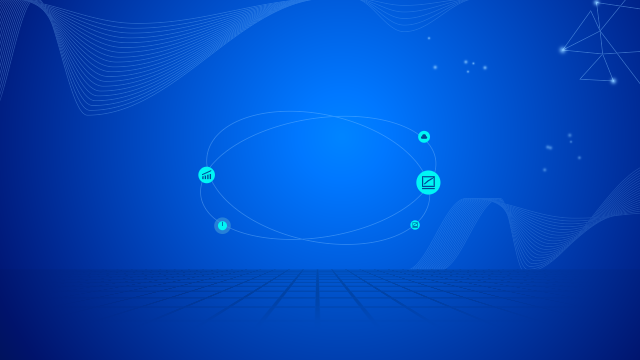
This background is drawn by a WebGL 1 fragment shader. Its source:

```glsl
precision highp float;
uniform vec2 u_resolution;

const float PI = 3.14159265;
const vec3 CYAN = vec3(0.0, 0.96, 0.96);
const vec3 NAVY = vec3(0.0, 0.16, 0.52);
const vec3 PALE = vec3(0.5, 0.76, 1.0);

float hash(float n) { return fract(sin(n * 127.1) * 43758.5453); }

// Antialiased coverage from a signed distance
float fill(float d, float px) { return clamp(0.5 - d / px, 0.0, 1.0); }

float line(vec2 p, vec2 a, vec2 b) {
  vec2 ab = b - a;
  return length(p - a - ab * clamp(dot(p - a, ab) / dot(ab, ab), 0.0, 1.0));
}

float path(vec2 p, vec2 a, vec2 b, vec2 c) { return min(line(p, a, b), line(p, b, c)); }

float box(vec2 p, vec2 halfSize) {
  vec2 d = abs(p) - halfSize;
  return length(max(d, 0.0)) + min(max(d.x, d.y), 0.0);
}

float orbit(vec2 p, vec2 radii, float angle, float px) {
  float c = cos(angle), s = sin(angle);
  vec2 q = vec2(c * p.x + s * p.y, c * p.y - s * p.x) / radii;
  float k = length(q);
  return fill(abs(k - 1.0) * k / max(length(q / radii), 0.001) - 0.001, px);
}

// Strand height. base: top, left drop, left width; span: crests, troughs;
// rise: depths, end lifts
float strand(float x, float t, vec3 base, vec4 span, vec4 rise, float end) {
  vec2 turn = mix(span.xz, span.yw, t);
  vec2 size = mix(rise.xz, rise.yw, t);
  if (x < turn.x) return base.x - base.y * (0.5 - 0.5 * cos(PI * min((turn.x - x) / base.z, 1.0)));
  float u = x - turn.y;
  u = u < 0.0 ? u / (turn.y - turn.x) : min(u / (end - turn.y), 1.0);
  return base.x - size.x * (0.5 + 0.5 * cos(PI * u)) + size.y * smoothstep(0.0, 1.0, u);
}

float ribbon(vec2 p, float count, vec3 base, vec4 span, vec4 rise, float end, float px) {
  float light = 0.0;
  for (int i = 0; i < 20; i++) {
    if (float(i) >= count) break;
    float t = float(i) / (count - 1.0);
    float y = strand(p.x, t, base, span, rise, end);
    float slope = (strand(p.x + 0.001, t, base, span, rise, end) - y) / 0.001;
    light = max(light, fill(abs(p.y - y) / sqrt(1.0 + slope * slope) - 0.0008, px));
  }
  return light;
}

float glow(vec2 p, float size) { return exp(-dot(p, p) / (size * size)); }

// Sparks scattered in a rectangle
float sparks(vec2 p, vec2 low, vec2 size, float seed) {
  float light = 0.0;
  for (int i = 0; i < 6; i++) {
    float n = seed + float(i) * 3.0;
    vec2 spot = low + size * vec2(hash(n), hash(n + 1.0));
    light += glow(p - spot, mix(0.003, 0.006, hash(n + 2.0)));
  }
  return light;
}

// Perspective grid below the horizon
float floorGrid(vec2 p, vec2 vanish, float px) {
  float d = max(vanish.y - p.y, 0.01);
  vec2 cell = vec2((p.x - vanish.x) / 0.8, 0.77) / d;
  vec2 blur = px * vec2(1.25, 0.77 / d) / d;
  vec2 gap = abs(fract(cell + 0.5) - 0.5);
  vec2 lines = 1.0 - smoothstep(vec2(0.03), 0.05 + blur, gap);
  return max(lines.x, lines.y * 0.7);
}

// Symbols in units of the badge radius
float barsSymbol(vec2 q) {
  float d = line(q, vec2(-0.5, 0.05), vec2(0.5, 0.5)) - 0.06;
  for (int i = 0; i < 4; i++) {
    float f = float(i), tall = 0.16 + 0.05 * f;
    d = min(d, box(q - vec2(-0.45 + 0.3 * f, tall - 0.5), vec2(0.08, tall)));
  }
  return d;
}

float screenSymbol(vec2 q) {
  float d = abs(box(q - vec2(0.0, 0.08), vec2(0.48, 0.4)));
  d = min(d, path(q, vec2(-0.3, -0.1), vec2(-0.05, 0.12), vec2(0.45, 0.42)));
  return min(d, line(q, vec2(-0.48, -0.5), vec2(0.48, -0.5))) - 0.05;
}

float cloudSymbol(vec2 q) {
  return min(length(q - vec2(0.0, 0.1)) - 0.34, line(q, vec2(-0.3, -0.12), vec2(0.3, -0.12)) - 0.22);
}

vec3 badge(vec3 col, vec2 p, float radius, float symbol, float px) {
  col = mix(col, CYAN, fill(length(p) - radius, px));
  return mix(col, NAVY, 0.85 * fill(symbol * radius, px));
}

// Linked nodes with three bright ends
float network(vec2 p, float px) {
  vec2 top = vec2(1.657, 0.993), west = vec2(1.563, 0.861), south = vec2(1.704, 0.775);
  vec2 hub = vec2(1.667, 0.914), core = vec2(1.674, 0.85);
  float d = path(p, west, vec2(1.641, 0.97), hub);
  d = min(d, path(p, hub, top, vec2(1.78, 0.975)));
  d = min(d, path(p, hub, core, west));
  d = min(d, path(p, core, vec2(1.611, 0.78), south));
  d = min(d, path(p, south, core, vec2(1.78, 0.857)));
  d = min(d, path(p, vec2(1.737, 1.0), hub, west));
  d = min(d, path(p, top, hub, vec2(1.78, 0.765)));
  return 0.5 * fill(d - 0.0008, px) + 0.8 * (glow(p - top, 0.008) + glow(p - west, 0.009) + glow(p - south, 0.008));
}

void main() {
  vec2 p = gl_FragCoord.xy / u_resolution.y;
  float px = 1.0 / u_resolution.y;

  // Radial backdrop
  float r = length(p - vec2(0.95, 0.62));
  vec3 col = vec3(0.0, max(0.52 - 0.42 * r, 0.08), min(1.06 - 0.48 * r - 0.1 * r * r, 1.0));

  // Floor
  float ground = fill(p.y - 0.252, px);
  float fade = smoothstep(0.08, 0.2, p.y) * (1.0 - smoothstep(0.3, 0.8, abs(p.x - 0.882)));
  col *= 1.0 - ground * (0.05 + 0.16 * fade * floorGrid(p, vec2(0.882, 0.301), px));

  // Line ribbons
  float upper = ribbon(p, 20.0, vec3(1.005, 0.35, 0.14), vec4(0.0, 0.1, 0.382, 0.243), vec4(0.07, 0.325, 0.0, 0.0), 0.914, px);
  float arcs = ribbon(p, 5.0, vec3(1.005, 0.0, 0.1), vec4(0.98, 0.98, 1.123, 1.123), vec4(0.02, 0.093, 0.0, 0.0), 1.331, px);
  float lower = ribbon(p, 20.0, vec3(0.449, 0.2, 0.17), vec4(1.296, 1.389, 1.597, 1.458), vec4(0.055, 0.205, -0.04, 0.1), 1.83, px);
  upper *= smoothstep(0.62, 0.8, p.y + 0.5 * p.x);
  col = mix(col, PALE, 0.34 * upper + 0.24 * arcs + 0.22 * lower * (1.0 - ground));

  // Network and sparks
  float light = network(p, px) + 0.75 * sparks(p, vec2(1.19, 0.77), vec2(0.22, 0.13), 4.0);
  light += 0.45 * sparks(p, vec2(1.48, 0.51), vec2(0.15), 31.0);
  col = mix(col, PALE, min(light, 1.0));

  // Orbits
  vec2 o = p - vec2(0.884, 0.506);
  col = mix(col, PALE, 0.4 * max(orbit(o, vec2(0.315, 0.176), -0.22, px), orbit(o, vec2(0.33, 0.165), 0.159, px)));

  // Badges
  vec2 a = p - vec2(0.574, 0.514), b = p - vec2(1.19, 0.493), c = p - vec2(1.178, 0.62);
  vec2 d = p - vec2(1.153, 0.375), e = p - vec2(0.618, 0.373);
  col = mix(col, vec3(0.25, 0.6, 0.85), 0.6 * fill(length(e) - 0.023, px));
  col = badge(col, a, 0.023, barsSymbol(a / 0.023), px);
  col = badge(col, b, 0.0335, screenSymbol(b / 0.0335), px);
  col = badge(col, c, 0.0165, cloudSymbol(c / 0.0165), px);
  col = badge(col, d, 0.013, screenSymbol(d / 0.013), px);
  col = badge(col, e, 0.0125, line(e / 0.0125, vec2(0.0), vec2(0.0, 0.8)) - 0.05, px);
  gl_FragColor = vec4(col, 1.0);
}
```
